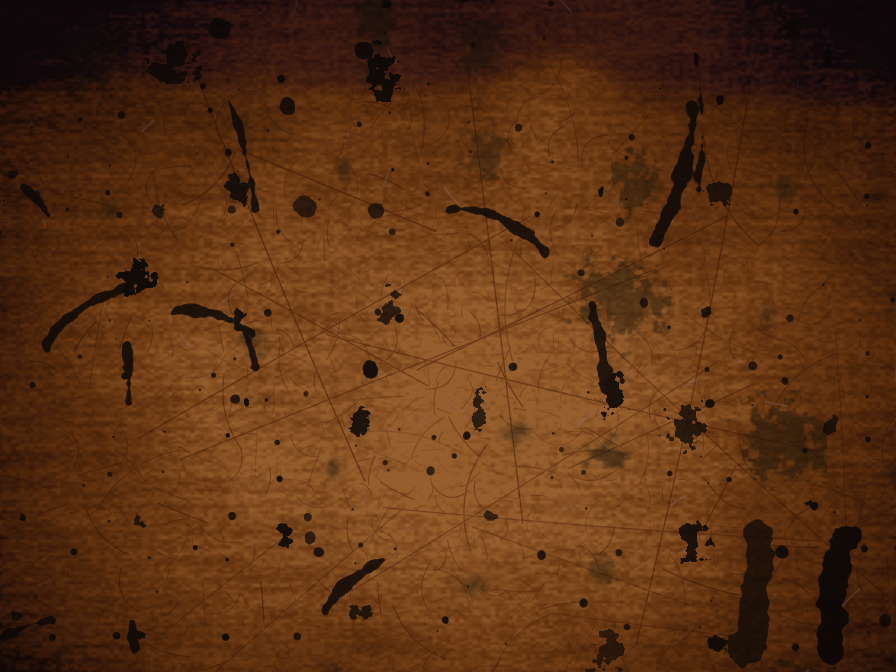
Reproduce this texture procedurally as a WebGL 1 fragment shader.

```glsl
precision highp float;
// Old desk top: brown wood under a soft pool of light, carved and stained with ink.
// Light, grain and grit choose a tone on a colour ramp; scratches come from jittered
// grids of bent strokes, ink from ragged blots, brush strokes and drips.
uniform vec2 u_resolution;

#define LIGHT_CENTRE vec2(0.68, 0.41)
#define LIGHT_PEAK 1.04
#define LIGHT_FALLOFF 0.95
#define GRAIN_CONTRAST 0.24
#define GRIT_CONTRAST 0.22
#define SCRATCH_DEPTH 0.72
#define INK_COLOUR vec3(0.055, 0.038, 0.028)
#define SCRATCH_COLOUR vec3(0.27, 0.10, 0.03)
#define GLINT_COLOUR vec3(0.56, 0.40, 0.40)

float hash(vec2 p) {
  return fract(sin(dot(p, vec2(127.1, 311.7))) * 43758.5453);
}

vec4 hash4(vec2 p) {
  return vec4(hash(p), hash(p + 17.3), hash(p + 41.9), hash(p + 73.7));
}

float noise(vec2 p) {
  vec2 i = floor(p), f = fract(p);
  f = f * f * (3.0 - 2.0 * f);
  return mix(mix(hash(i), hash(i + vec2(1.0, 0.0)), f.x),
             mix(hash(i + vec2(0.0, 1.0)), hash(i + 1.0), f.x), f.y);
}

float fbm(vec2 p) {
  return 0.55 * noise(p) + 0.3 * noise(p * 2.1 + 5.0) + 0.15 * noise(p * 4.3 + 9.0);
}

// Soft coverage of a shape from its signed distance in canvas units
float cover(float d) {
  float edge = 0.8 / u_resolution.y;
  return 1.0 - smoothstep(-edge, edge, d);
}

// Distance to a bent segment centred on the origin
float strokeDistance(vec2 p, float angle, float halfLength, float bend) {
  float c = cos(angle), s = sin(angle);
  vec2 q = vec2(c * p.x + s * p.y, c * p.y - s * p.x);
  float slope = 2.0 * bend * q.x;
  float side = (q.y - bend * q.x * q.x) / sqrt(1.0 + slope * slope);
  return length(vec2(max(abs(q.x) - halfLength, 0.0), side));
}

// One random bent stroke per grid cell, with some cells left empty
float scratches(vec2 p, float cells, float share, float reach, float bend, float width) {
  vec2 g = p * cells, id = floor(g);
  float mark = 0.0;
  for (int j = -1; j <= 1; j++) {
    for (int i = -1; i <= 1; i++) {
      vec2 cell = id + vec2(float(i), float(j));
      vec4 r = hash4(cell + cells * 3.7);
      vec4 k = hash4(cell + cells * 5.3 + 200.0);
      float d = strokeDistance(g - cell - r.xy, r.z * 3.1416,
                               reach * (0.3 + 0.7 * r.w), bend * (k.x * 2.0 - 1.0));
      float strength = step(k.y, share) * (0.35 + 0.65 * k.z);
      mark = max(mark, strength * cover(d / cells - width));
    }
  }
  return mark;
}

// One ragged, stretched spot per chosen grid cell
float blots(vec2 p, float cells, float share, float size, float rough, float soft) {
  vec2 g = p * cells, id = floor(g);
  vec4 r = hash4(id + cells * 2.9);
  vec4 k = hash4(id + cells * 6.1 + 90.0);
  float radius = size * (0.2 + 0.8 * k.x * k.x * k.x);
  vec2 q = g - id - mix(vec2(0.27), vec2(0.73), r.xy);
  q.x *= 1.0 + rough * (k.y - 0.3);
  float ragged = rough * radius * (fbm(p * 75.0) - 0.5) * 2.6;
  float d = (length(q) - radius + ragged) / cells;
  float spot = mix(cover(d), 1.0 - smoothstep(-0.012, 0.016, d), soft);
  return step(r.z, share) * spot * mix(0.7, 1.0, k.z);
}

// Long straight cuts crossing the board, mostly shallow
float longCuts(vec2 p) {
  float mark = 0.0;
  for (int i = 0; i < 18; i++) {
    vec4 r = hash4(vec2(float(i) * 3.1, 8.0));
    float angle = (r.z - 0.5) * 1.5 + step(0.72, r.w) * 1.57;
    float d = strokeDistance(p - r.xy * vec2(1.33, 0.85), angle, 0.12 + 0.42 * r.w, 0.16 * (r.x - 0.5));
    mark = max(mark, (0.5 + 0.5 * r.y) * cover(d - 0.0009));
  }
  return mark;
}

// Scattered brush strokes, then paired drips low right and tall streaks above
float inkStrokes(vec2 p) {
  float rag = fbm(p * 38.0) - 0.5, mark = 0.0;
  for (int i = 0; i < 11; i++) {
    vec4 r = hash4(vec2(float(i) * 5.7, 31.0));
    vec2 centre = vec2(0.04 + 1.25 * r.x, 0.03 + 0.75 * r.y * sqrt(r.y));
    float d = strokeDistance(p - centre, r.z * 3.14, 0.02 + 0.065 * r.w, 9.0 * (r.z - 0.5));
    mark = max(mark, 0.9 * cover(d - 0.0045 - 0.003 * r.x + 0.016 * rag));
  }
  for (int i = 0; i < 2; i++) {
    float n = float(i);
    float drip = strokeDistance(p - vec2(1.125 + 0.115 * n, 0.115), 1.45, 0.085, 0.9 - 1.8 * n);
    float streak = strokeDistance(p - vec2(1.015 + 0.03 * n, 0.74 + 0.08 * n), 1.3 + 0.3 * n, 0.10, 0.8);
    mark = max(mark, (0.78 + 0.2 * n) * cover(drip - 0.021 + 0.028 * rag));
    mark = max(mark, 0.93 * cover(streak - 0.008 + 0.004 * n + 0.022 * rag));
  }
  return mark;
}

// Wood colours from deep shadow to lit tan
vec3 woodRamp(float tone) {
  float s = tone * 4.0;
  vec3 c = mix(vec3(0.07, 0.03, 0.018), vec3(0.21, 0.09, 0.035), clamp(s, 0.0, 1.0));
  c = mix(c, vec3(0.31, 0.15, 0.04), clamp(s - 1.0, 0.0, 1.0));
  c = mix(c, vec3(0.42, 0.22, 0.07), clamp(s - 2.0, 0.0, 1.0));
  return mix(c, vec3(0.55, 0.335, 0.15), clamp(s - 3.0, 0.0, 1.3));
}

void main() {
  vec2 p = gl_FragCoord.xy / u_resolution.y;

  // Pool of light and the darker varnish band along the top
  vec2 away = (p - LIGHT_CENTRE) / vec2(0.667, 0.5);
  float light = LIGHT_PEAK - LIGHT_FALLOFF * dot(away * away, vec2(0.62, 0.5));
  float band = smoothstep(0.85, 0.91, p.y + 0.12 * (fbm(p * vec2(5.0, 9.0)) - 0.5));
  light -= 0.13 * band;

  // Grain along the board, worn patches and grit
  float grain = 0.6 * noise(p * vec2(7.0, 130.0)) + 0.4 * noise(p * vec2(45.0, 240.0)) - 0.5;
  float grit = noise(p * vec2(150.0, 210.0)) - 0.5;
  float worn = fbm(p * 6.0) - 0.5;
  float tone = light + GRAIN_CONTRAST * grain + GRIT_CONTRAST * grit + 0.3 * worn;
  vec3 colour = woodRamp(tone);
  colour = mix(colour, colour * vec3(0.9, 0.85, 1.0) + vec3(0.0, 0.0, 0.025), band);

  // Carved marks from fine nicks to long cuts
  float lit = clamp(light, 0.12, 1.0);
  float cuts = 0.7 * scratches(p, 34.0, 0.65, 0.6, 1.0, 0.0005);
  cuts = max(cuts, 0.8 * scratches(p, 19.0, 0.7, 0.75, 1.0, 0.0007));
  cuts = max(cuts, 0.9 * scratches(p, 8.0, 0.6, 0.75, 0.6, 0.0009));
  cuts = max(cuts, longCuts(p));
  colour = mix(colour, SCRATCH_COLOUR * (0.25 + 0.75 * lit), SCRATCH_DEPTH * cuts);
  float glints = scratches(p, 9.0, 0.22, 0.16, 1.0, 0.0012);
  glints = max(glints, 0.5 * scratches(p, 27.0, 0.12, 0.35, 1.0, 0.0004));
  colour = mix(colour, GLINT_COLOUR * (0.4 + 0.6 * lit), 0.7 * glints);

  // Faint greenish stains, then solid ink
  float stain = blots(p + 0.37, 5.0, 0.6, 0.24, 0.9, 1.0);
  colour = mix(colour, vec3(0.13, 0.10, 0.05) * (0.4 + 0.6 * lit), 0.55 * stain);
  float ink = blots(p, 8.0, 0.55, 0.16, 0.2, 0.0);
  ink = max(ink, blots(p + 0.21, 17.0, 0.3, 0.13, 0.15, 0.0));
  ink = max(ink, blots(p + 0.53, 6.0, 0.5, 0.19, 1.3, 0.0));
  ink = max(ink, inkStrokes(p));
  colour = mix(colour, INK_COLOUR * (0.6 + 0.4 * lit), 0.95 * ink);

  gl_FragColor = vec4(clamp(colour, 0.0, 1.0), 1.0);
}
```
